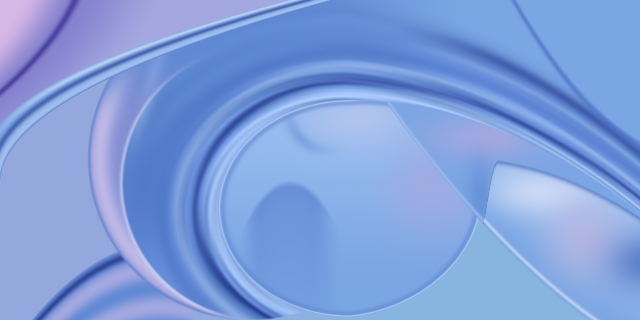
Give the GLSL for this background, as a Shadertoy shader.

```glsl
// Folded ribbons of blue glass curl around a pale lens and sweep to the right.
// Parabolas, circles and an ellipse bound the layers; gaussian bands and
// stretched noise along the flow give them their sheen.

const vec3 NAVY = vec3(0.19, 0.28, 0.6), DEEP = vec3(0.29, 0.44, 0.76);
const vec3 MID = vec3(0.38, 0.54, 0.83), SKY = vec3(0.48, 0.65, 0.89);
const vec3 PALE = vec3(0.63, 0.75, 0.93), WHITE = vec3(0.79, 0.85, 0.96);
const vec3 LILAC = vec3(0.64, 0.66, 0.88), PINK = vec3(0.84, 0.72, 0.9);

float hash(vec2 p) {
    vec3 q = fract(p.xyx * 0.1031);
    q += dot(q, q.yzx + 33.33);
    return fract((q.x + q.y) * q.z);
}

float noise(vec2 p) {
    vec2 i = floor(p), f = fract(p);
    f = f * f * (3.0 - 2.0 * f);
    return mix(mix(hash(i), hash(i + vec2(1, 0)), f.x),
               mix(hash(i + vec2(0, 1)), hash(i + 1.0), f.x), f.y);
}

// Parabola through three points
float curve(float x, vec2 a, vec2 b, vec2 c) {
    float s = (b.y - a.y) / (b.x - a.x);
    float k = ((c.y - b.y) / (c.x - b.x) - s) / (c.x - a.x);
    return a.y + (x - a.x) * (s + k * (x - b.x));
}

float band(float x, float centre, float width) {
    float t = (x - centre) / width;
    return exp(-t * t);
}

float spot(vec2 p, float x, float y, float w, float h) {
    return band(p.x, x, w) * band(p.y, y, h);
}

float cover(float s) {
    float e = 1.5 / iResolution.y;
    return smoothstep(-e, e, s);
}

vec3 lens(vec2 p, float r) {
    vec3 c = mix(SKY, vec3(0.58, 0.73, 0.93), smoothstep(0.1, 0.6, p.y));
    c = mix(c, vec3(0.7, 0.77, 0.93), 0.9 * spot(p, 1.12, 0.63, 0.17, 0.09));
    c = mix(c, LILAC, 0.8 * spot(p, 1.35, 0.41, 0.13, 0.14));
    // Soft hooked fold and the small arc above it
    float fold = curve(p.x, vec2(0.76, 0.29), vec2(0.89, 0.43), vec2(1.05, 0.3)) - p.y;
    float shade = smoothstep(-0.01, 0.02, fold) * exp(-3.0 * max(fold, 0.0));
    shade *= smoothstep(0.74, 0.82, p.x) * smoothstep(1.07, 0.97, p.x);
    c = mix(c, MID, 0.9 * shade);
    float arc = length(p - vec2(1.03, 0.66)) - 0.13;
    c = mix(c, MID, 0.5 * band(arc, 0.0, 0.02) * spot(p, 0.94, 0.57, 0.08, 0.1));
    c = mix(c, MID, 0.6 * band(r, 0.97, 0.025));
    return mix(c, WHITE, 0.7 * band(r, 0.995, 0.008));
}

vec3 panel(vec2 p, float top, float bottom) {
    vec3 c = mix(SKY, PALE, smoothstep(0.0, 0.3, bottom));
    c = mix(c, WHITE, spot(p, 1.7, 0.4, 0.17, 0.07));
    c = mix(c, vec3(0.72, 0.71, 0.88), 0.8 * spot(p, 1.83, 0.25, 0.11, 0.12));
    c = mix(c, DEEP, 0.8 * spot(p, 2.02, 0.18, 0.12, 0.09));
    c = mix(c, DEEP, 0.7 * band(top, 0.0, 0.012));
    return mix(c, WHITE, 0.8 * band(bottom, 0.016, 0.008));
}

// d: distance outward from the inner lip, along: position on the flow
vec3 ribbon(vec2 p, float d, float along) {
    float right = smoothstep(1.2, 1.6, p.x);
    float fine = noise(vec2(along * 1.3, d * 100.0 + along * 2.0)) - 0.5;
    float broad = noise(vec2(along + 7.0, d * 28.0 + along)) - 0.5;
    vec3 c = mix(MID, SKY, smoothstep(0.2, 0.34, d) * smoothstep(0.9, 1.5, p.x));
    c += broad * 0.17 * smoothstep(0.34, 0.12, d);
    c = mix(c, PALE, 0.8 * band(d, 0.015, 0.022));
    c = mix(c, NAVY, 0.8 * band(d, 0.06, 0.012));
    c = mix(c, PALE, 0.6 * band(d, 0.105, 0.017));
    c = mix(c, DEEP, 0.5 * band(d, 0.15, 0.025));
    c = mix(c, PALE, 0.4 * right * band(d, 0.2, 0.013));
    c = mix(c, NAVY, 0.7 * right * band(d, 0.25, 0.025));
    return c + fine * 0.2 * smoothstep(0.16, 0.05, d);
}

void mainImage(out vec4 fragColor, in vec2 fragCoord) {
    vec2 p = fragCoord / iResolution.xy * vec2(2, 1);
    vec3 col = mix(vec3(0.58, 0.66, 0.87), vec3(0.53, 0.71, 0.88), smoothstep(0.3, 1.4, p.x));

    // Lower left ribbon
    float low = curve(p.x, vec2(0.1, 0), vec2(0.23, 0.13), vec2(0.36, 0.21)) - p.y;
    vec3 c = mix(LILAC, MID, 0.5 + 0.5 * cos(low * 52.0 - 1.0));
    c = mix(c, NAVY, band(low, 0.025, 0.014));
    col = mix(col, c, cover(low) * cover(0.6 - p.x));

    // Lens inside the ring
    vec2 q = p - vec2(1.094, 0.349);
    float dx = max(q.x, 0.0);
    float r = length(vec2(q.x / 0.411, (q.y - 0.1 * dx) / 0.339));
    col = mix(col, lens(p, r), cover((1.0 - r) * 0.35));

    // Hanging sheet and the bright panel on its right
    float sheet = p.y - curve(p.x, vec2(1.2, 0.69), vec2(1.51, 0.3), vec2(1.84, 0));
    c = mix(SKY, LILAC, spot(p, 1.52, 0.57, 0.18, 0.07));
    c = mix(c, MID, 0.7 * spot(p, 1.5, 0.38, 0.04, 0.12));
    c = mix(c, PALE, 0.7 * band(sheet, 0.01, 0.009));
    col = mix(col, c, cover(sheet) * cover(p.x - 1.15));
    float top = curve(p.x, vec2(1.6, 0.49), vec2(1.77, 0.44), vec2(2, 0.32));
    float side = 0.3 + (p.x - 1.51) * 5.8, bend = max(0.08 - abs(top - side), 0.0);
    top = min(top, side) - bend * bend * 3.0 - p.y;
    col = mix(col, panel(p, top, sheet), cover(min(top, sheet)) * cover(p.x - 1.5));

    // Ring that unrolls into the broad ribbon
    bool ring = q.x < 0.0;
    float d = ring ? (r - 1.0) * 0.339 : q.y - 0.339 + 0.428 * dx * dx;
    float along = ring ? atan(q.x / 0.411, q.y / 0.339) : dx / 0.411;
    float outer = 0.505 - length(p - vec2(0.781, 0.505));
    float edge = curve(p.x, vec2(1.615, 1), vec2(1.77, 0.77), vec2(2, 0.56)) - p.y;
    c = ribbon(p, d * (1.0 + 0.4 * dx), along);
    c = mix(c, DEEP, 0.6 * spot(p, 0.44, 0.4, 0.1, 0.25));
    c = mix(c, PALE, 0.5 * spot(p, 0.25 + 0.3 * p.y, 0.7, 0.025, 0.15));
    c = mix(c, DEEP, 0.7 * band(edge, 0.018, 0.014));

    // Lavender outer shell of the ring
    float rim = length(p - vec2(0.807, 0.427)) - 0.422;
    vec3 shell = mix(vec3(0.51, 0.56, 0.83), vec3(0.74, 0.72, 0.9), band(outer, 0.035, 0.035));
    shell = mix(shell, DEEP, 0.6 * band(outer, 0.0, 0.008));
    shell = mix(shell, WHITE, 0.6 * band(rim, 0.006, 0.006));
    c = mix(c, shell, cover(rim) * smoothstep(0.86, 0.62, p.y) * smoothstep(0.85, 0.6, p.x));
    float body = p.x < 0.781 || (ring && p.y < 0.5) ? outer : edge;
    col = mix(col, c, cover(d) * cover(body));

    // Upper left ribbon
    float h = max(p.y, 0.42);
    float upper = curve(h, vec2(0.61, 0), vec2(0.84, 0.39), vec2(1, 0.9));
    float lower = curve(h, vec2(0.414, 0), vec2(0.727, 0.286), vec2(1, 1.04));
    float t = (p.x - upper) / max(lower - upper, 0.01);
    c = mix(SKY, PALE, smoothstep(0.3, 0.9, t));
    c = mix(c, WHITE, 0.8 * band(t, 0.16, 0.12) * smoothstep(0.5, 0.8, p.y));
    c = mix(c, NAVY, 0.7 * band(t, 0.47, 0.13));
    c = mix(c, DEEP, 0.7 * band(t, 1.0, 0.07));
    col = mix(col, c, cover(lower - p.x) * cover(p.y - 0.42));

    // Violet film and its pink crease
    float crease = p.x - curve(p.y, vec2(0.71, 0), vec2(0.84, 0.13), vec2(1, 0.235));
    c = mix(vec3(0.52, 0.51, 0.81), LILAC, smoothstep(0.0, 0.3, crease));
    c = mix(c, mix(c, PINK, smoothstep(0.0, -0.17, crease)), cover(-crease));
    c = mix(c, vec3(0.25, 0.22, 0.6), 0.85 * band(crease, 0.0, 0.014));
    col = mix(col, c, cover(upper - p.x) * cover(p.y - 0.61));

    fragColor = vec4(col, 1);
}
```
